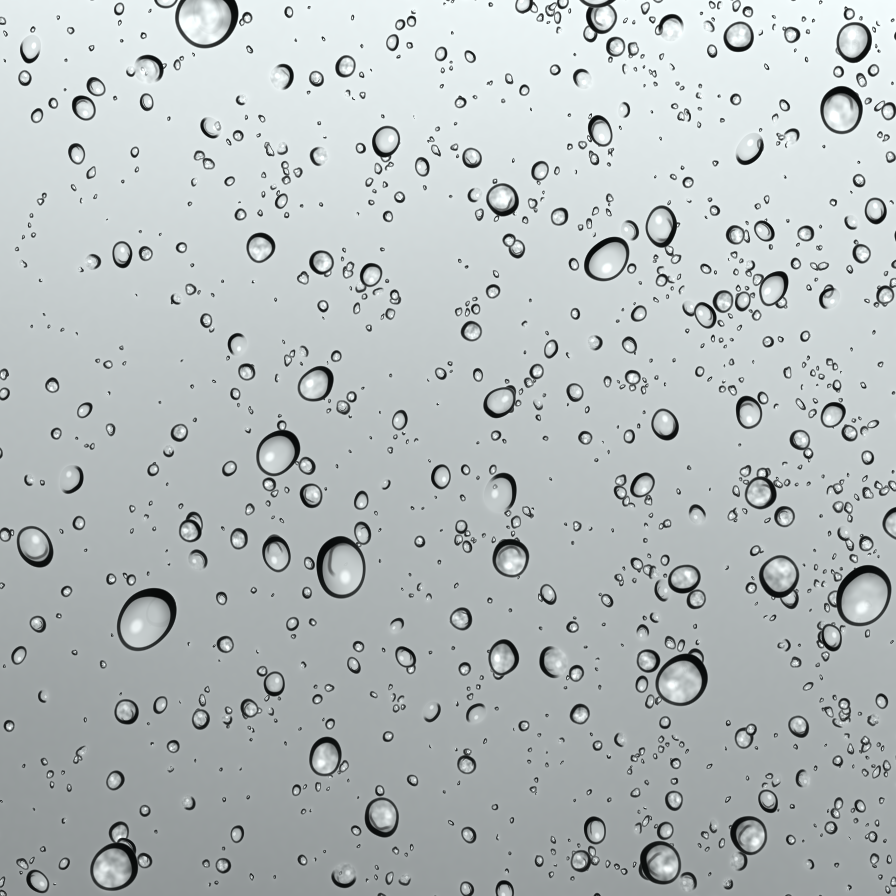
This texture is drawn by a three.js fragment shader. Its source:

```glsl
// Draws clear raindrops with dark rims scattered over a pale grey window pane.
varying vec2 vUv;

const float SOFT = 0.0011;
const float TAU = 6.2832;
const vec3 GLASS_TINT = vec3(0.965, 1.0, 1.004);
const vec3 RIM_DARK = vec3(0.03, 0.04, 0.04);
const vec3 PALE = vec3(0.88, 0.91, 0.91);

// Hashes and gradient noise
vec2 hash2(vec2 p) {
  vec2 q = vec2(dot(p, vec2(127.1, 311.7)), dot(p, vec2(269.5, 183.3)));
  return fract(sin(q) * 43758.5);
}

vec2 unitVector(float angle) {
  return vec2(cos(angle), sin(angle));
}

vec2 alignTo(vec2 p, vec2 axis) {
  return vec2(dot(p, axis), dot(p, vec2(-axis.y, axis.x)));
}

float cornerSlope(vec2 corner, vec2 offset) {
  return dot(unitVector(TAU * hash2(corner).x), offset);
}

float gradientNoise(vec2 p) {
  vec2 i = floor(p);
  vec2 f = p - i;
  vec2 u = f * f * f * (f * (f * 6.0 - 15.0) + 10.0);
  vec2 e = vec2(1.0, 0.0);
  float low = mix(cornerSlope(i, f), cornerSlope(i + e.xy, f - e.xy), u.x);
  float high = mix(cornerSlope(i + e.yx, f - e.yx), cornerSlope(i + e.xx, f - e.xx), u.x);
  return mix(low, high, u.y);
}

// Overcast light, brightest at the upper right
vec3 paneColor(vec2 uv) {
  float tone = 0.605 + uv.y * (0.27 + 0.085 * uv.y) + 0.06 * (uv.x - 0.5);
  tone += 0.025 * gradientNoise(uv * 3.0) + 0.006 * gradientNoise(uv * 90.0);
  return tone * GLASS_TINT;
}

// Where small beads gather, as a factor on their density
float clumpMask(vec2 uv) {
  vec2 turned = alignTo(uv, unitVector(0.6));
  return smoothstep(0.14, 0.36, gradientNoise(turned * 17.0 + 4.3) + 0.12 * (uv.x - 0.5));
}

// One drop: halo, lens body, uneven rim and glint
vec3 drawDrop(vec3 color, vec3 pane, vec2 p, float radius, float wobble, float ink, vec2 seed) {
  vec2 shape = hash2(seed + 17.3);
  vec2 traits = hash2(seed + 41.9);
  vec2 q = alignTo(p, unitVector((shape.x - 0.5) * 1.7));
  q /= radius * vec2(mix(0.78 - 0.4 * wobble, 1.0, shape.y), 1.0);
  float reach = length(q);
  vec2 heading = q / (reach + 0.0001);
  float bump = gradientNoise(heading * 0.65 + seed * 3.7);
  float dist = (reach - 1.0 + wobble * bump) * radius;
  float inside = 1.0 - smoothstep(-SOFT, SOFT, dist);

  // Some drops are broken, keeping only an arc of their rim
  float side = 0.5 + 0.5 * dot(heading, unitVector(TAU * traits.x));
  float broken = step(0.84, traits.y);
  float width = radius * mix(0.08, 0.25, side * side) + 0.0012;
  float rim = inside * smoothstep(-width - SOFT, -width + SOFT, dist);
  rim *= mix(1.0, smoothstep(0.3, 0.65, side), broken);
  float rimInk = ink * mix(0.78, 1.0, side);

  float halo = exp(-max(dist, 0.0) / 0.0022) * (1.0 - inside);
  color += 0.06 * halo * ink;

  // Lens body with a crescent of shade and soft reflections
  float ripple = gradientNoise(q * 1.7 + seed * 5.1) + 0.5 * gradientNoise(q * 3.9 + seed);
  float crescent = smoothstep(0.3, 0.95, reach) * side;
  vec3 body = mix(pane, PALE, 0.42) - 0.07 * dot(q, vec2(-0.4, 0.8));
  body += 0.34 * ripple * smoothstep(0.2, 0.8, shape.y);
  body *= 1.0 - 0.42 * crescent;

  // A thin reflected arc inside the rim
  float arc = 1.0 - smoothstep(0.02, 0.12, abs(reach - 0.6 - 0.3 * bump));
  arc *= smoothstep(0.45, 0.8, side) * step(0.5, shape.x);
  body *= 1.0 - 0.5 * arc;
  color = mix(color, body, inside * mix(0.95, 0.55, broken));

  vec2 glintSpot = 0.4 * unitVector(TAU * traits.x + 2.6);
  float glint = 1.0 - smoothstep(0.1, 0.3, length(q - glintSpot));
  color += 0.17 * glint * inside;
  return mix(color, RIM_DARK, rim * rimInk);
}

// Jittered grid of drops, denser toward the right and, if clumped, in patches
vec3 dropLayer(vec3 color, vec3 pane, vec2 uv, float cells, float density, vec2 radii,
               float wobble, float ink, float clumping, float layerSeed) {
  vec2 home = floor(uv * cells);
  for (int y = -1; y <= 1; y++) {
    for (int x = -1; x <= 1; x++) {
      vec2 cell = home + vec2(float(x), float(y));
      vec2 seed = cell + layerSeed;
      vec2 pick = hash2(seed + 5.7);
      vec2 center = (cell + 0.05 + 0.9 * hash2(seed)) / cells;
      float chance = density * mix(0.75, 1.25, center.x);
      chance *= mix(1.0, clumpMask(center), clumping);
      if (pick.x < chance) {
        float radius = mix(radii.x, radii.y, pick.y * pick.y);
        color = drawDrop(color, pane, uv - center, radius, wobble, ink, seed);
      }
    }
  }
  return color;
}

void main() {
  vec3 pane = paneColor(vUv);
  vec3 color = pane;
  color = dropLayer(color, pane, vUv, 34.0, 0.40, vec2(0.0016, 0.0042), 0.60, 0.85, 0.0, 11.0);
  color = dropLayer(color, pane, vUv, 70.0, 0.75, vec2(0.0022, 0.0075), 0.60, 0.74, 1.0, 301.0);
  color = dropLayer(color, pane, vUv, 22.0, 0.50, vec2(0.0060, 0.0130), 0.18, 0.88, 0.0, 83.0);
  color = dropLayer(color, pane, vUv, 10.0, 0.54, vec2(0.0130, 0.0245), 0.18, 0.97, 0.0, 157.0);
  color = dropLayer(color, pane, vUv, 5.0, 0.48, vec2(0.027, 0.039), 0.14, 1.0, 0.0, 229.0);
  gl_FragColor = vec4(clamp(color, 0.0, 1.0), 1.0);
}
```
